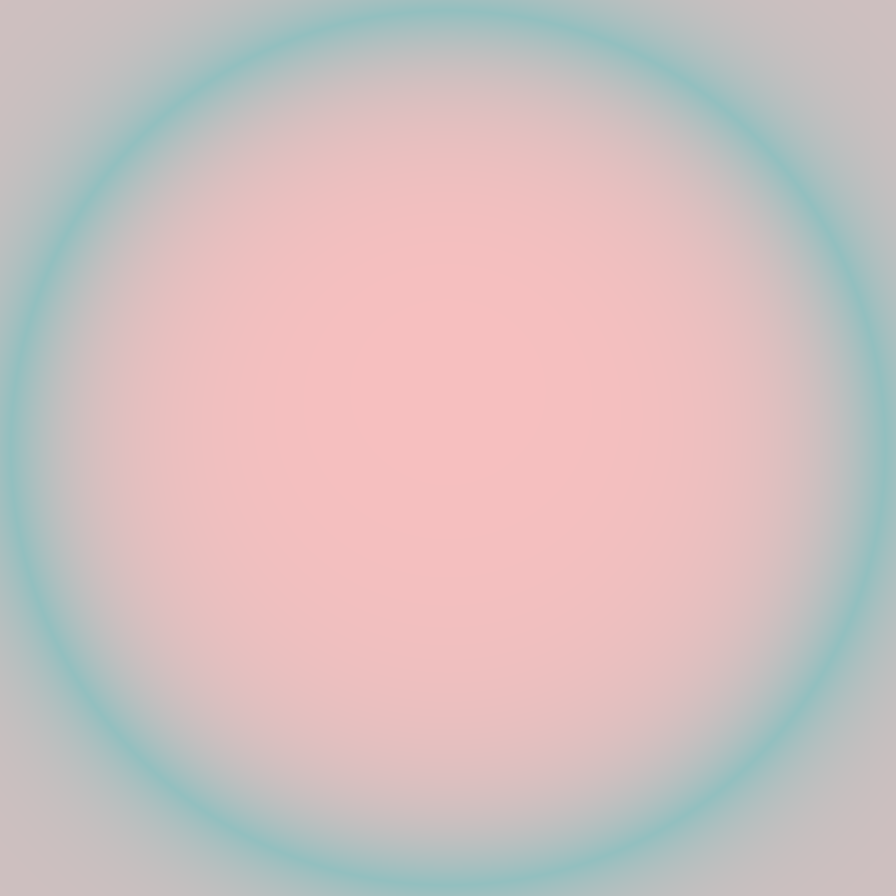
Write a Shadertoy shader that draws this background.

```glsl
// A soft pink disc inside a teal ring, on a warm grey ground.
// The distance to one circle drives an exponential glow on each side of it;
// a faint vertical tilt lifts the brightest pink above the centre.

const vec3 RING_COLOR   = vec3(0.575, 0.75, 0.75);
const vec3 DISC_COLOR   = vec3(0.966, 0.75, 0.75);
const vec3 GROUND_COLOR = vec3(0.81, 0.75, 0.75);

const float RING_RADIUS  = 0.488;   // in units of the canvas height
const float INNER_FALLOFF = 0.084;  // glow reach into the disc
const float OUTER_FALLOFF = 0.052;  // glow reach into the ground
const float DISC_TILT    = 0.032;   // red gained per unit of height

// Signed distance to a circle, negative inside.
float circleDistance(vec2 p, float radius) {
    return length(p) - radius;
}

void mainImage(out vec4 fragColor, in vec2 fragCoord) {
    // Centred coordinates
    vec2 p = (fragCoord - 0.5 * iResolution.xy) / iResolution.y;
    float d = circleDistance(p, RING_RADIUS);

    // Both sides meet at the ring colour, so the edge is continuous
    bool inside = d < 0.0;
    float falloff = inside ? INNER_FALLOFF : OUTER_FALLOFF;
    float glow = exp(-abs(d) / falloff);

    // Fill colours of the disc and the ground
    vec3 disc = DISC_COLOR + vec3(DISC_TILT * p.y, 0.0, 0.0);
    vec3 fill = inside ? disc : GROUND_COLOR;

    fragColor = vec4(mix(fill, RING_COLOR, glow), 1.0);
}
```
